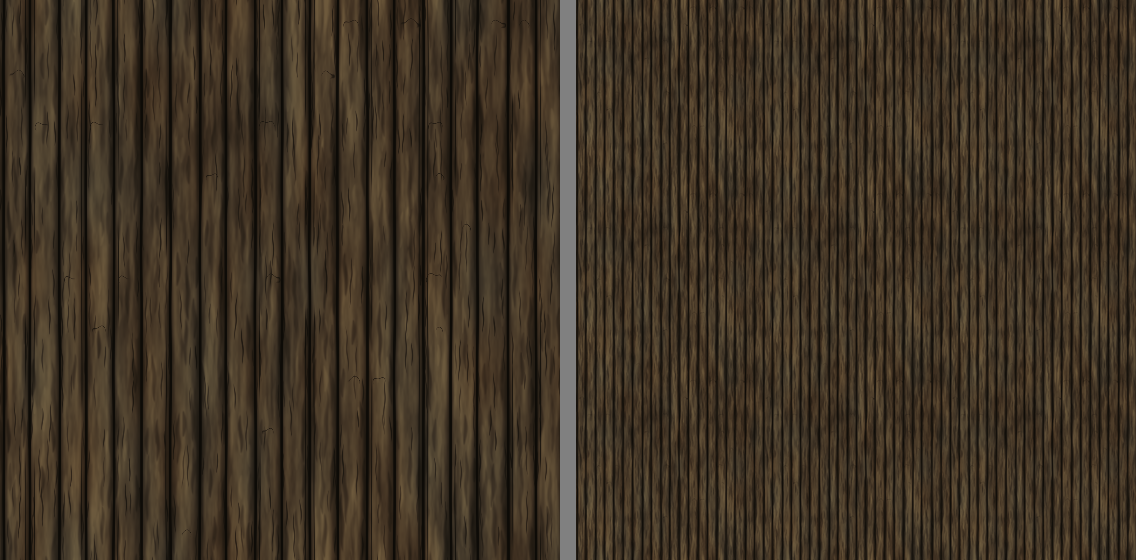
Left: one tile. Right: repeated 3 by 3.
Reproduce this texture procedurally as a three.js fragment shader.

```glsl
// Weathered dark timber wall: twenty narrow vertical planks with black, slightly
// wavering seams. Wrapping value noise paints the grain and stains; loops over
// wrapped grids scatter tapered cracks, brush streaks and small arched splits.

varying vec2 vUv;

const float PLANKS = 20.0;
const float SEAM_START = 0.03;     // seam placement, in plank widths
const float SEAM_JITTER = 0.10;
const float SEAM_WAVER = 0.035;
const float SEAM_HALF = 0.045;
const float GROOVE_OFFSET = 0.155; // thin second line beside some seams
const float GROOVE_HALF = 0.018;
const float EDGE = 0.035;          // edge softness, in plank widths
const float BODY_TONE = 0.68;
const vec3 SOOT = vec3(0.045, 0.038, 0.024);
const vec3 UMBER = vec3(0.238, 0.188, 0.135);
const vec3 STRAW = vec3(0.420, 0.350, 0.240);
const vec3 WARM_SHIFT = vec3(0.030, -0.004, -0.022);

// Integer cell wrapped into its period
vec2 wrapCell(vec2 c, vec2 period) {
  return floor(mod(c + 0.5, period));
}

vec3 hash3(vec2 p) {
  vec3 q = fract(p.xyx * vec3(0.1031, 0.1030, 0.0973));
  q += dot(q, q.yxz + 33.33);
  return fract((q.xxy + q.yzz) * q.zyx);
}

// Value noise that repeats once per unit square
float noise(vec2 uv, vec2 period, float seed) {
  vec2 p = uv * period;
  vec2 c = floor(p);
  vec2 f = p - c;
  f = f * f * (3.0 - 2.0 * f);
  float a = hash3(wrapCell(c, period) + seed).x;
  float b = hash3(wrapCell(c + vec2(1.0, 0.0), period) + seed).x;
  float d = hash3(wrapCell(c + vec2(0.0, 1.0), period) + seed).x;
  float e = hash3(wrapCell(c + vec2(1.0, 1.0), period) + seed).x;
  return mix(mix(a, b, f.x), mix(d, e, f.x), f.y);
}

// Seam position in plank widths, wavering with height
float seam(float index, float y) {
  float id = wrapCell(vec2(index), vec2(PLANKS)).x;
  float waver = noise(vec2(id / PLANKS, y), vec2(PLANKS, 9.0), 5.0) - 0.5;
  return index + SEAM_START + SEAM_JITTER * hash3(vec2(id, 71.0)).x
       + SEAM_WAVER * (waver + 0.5);
}

float line(float dist, float halfWidth, float soft) {
  return 1.0 - smoothstep(halfWidth - soft * 0.5, halfWidth + soft * 0.5, abs(dist));
}

// Tapered, slanted strokes, one candidate per grid cell; width in plank widths
float strokes(vec2 uv, vec2 grid, float width, float amount, float soft, float seed) {
  vec2 p = uv * grid;
  float cover = 0.0;
  for (int j = -1; j <= 1; j++) {
    for (int i = -1; i <= 1; i++) {
      vec2 cell = floor(p) + vec2(float(i), float(j));
      vec3 h = hash3(wrapCell(cell, grid) + seed);
      vec3 k = hash3(wrapCell(cell, grid) + seed + 137.0);
      vec2 d = p - cell - 0.2 - 0.6 * h.xy;
      float t = d.y / mix(0.25, 0.75, k.x);
      float taper = max(1.0 - t * t, 0.0);
      float bend = (k.y - 0.5) * 0.5 * d.y + 0.07 * sin(d.y * 9.0 + k.z * 6.3);
      float dist = (d.x + bend) * PLANKS / grid.x;
      float ink = line(dist, width * taper, soft) * smoothstep(0.0, 0.35, taper);
      cover = max(cover, ink * step(h.z, amount) * mix(0.5, 1.0, k.z));
    }
  }
  return cover;
}

// Sparse arched splits, kept inside their own plank
float arches(vec2 uv) {
  vec2 grid = vec2(PLANKS, 11.0);
  vec2 p = uv * grid;
  vec3 h = hash3(wrapCell(floor(p), grid) + 311.0);
  vec2 d = (fract(p) - vec2(0.35 + 0.3 * h.x, 0.5)) * PLANKS / grid;
  float radius = 0.14 + 0.16 * h.y;
  float bump = 0.05 * sin(d.x * 17.0 + h.x * 6.3);
  float ring = line(length(d * vec2(1.0, 1.4)) - radius + bump, 0.014, EDGE);
  return ring * smoothstep(-0.08, 0.08, d.y + (h.x - 0.5) * d.x) * step(h.z, 0.13);
}

void main() {
  // Plank lookup and straightened grain coordinates
  float x = vUv.x * PLANKS;
  float y = vUv.y;
  float index = floor(x);
  index -= step(x, seam(index, y));
  float left = x - seam(index, y);
  float right = seam(index + 1.0, y) - x;
  float id = wrapCell(vec2(index), vec2(PLANKS)).x;
  vec3 trait = hash3(vec2(id, 19.0));
  vec2 wood = vec2((index + left / (left + right)) / PLANKS, y);

  // Stains and grain
  float tone = BODY_TONE + 0.10 * (trait.x - 0.5);
  tone += 0.20 * (noise(vUv, vec2(5.0, 4.0), 11.0) - 0.5);
  tone += 0.26 * (noise(wood, vec2(40.0, 9.0), 23.0) - 0.5);
  tone += 0.26 * (noise(wood, vec2(100.0, 13.0), 37.0) - 0.5);
  tone += 0.20 * (noise(wood, vec2(220.0, 24.0), 53.0) - 0.5);
  tone += 0.07 * (noise(wood, vec2(360.0, 90.0), 67.0) - 0.5);

  // Pale streaks, dark brush marks, thin cracks
  tone += 0.15 * strokes(wood, vec2(60.0, 13.0), 0.07, 0.45, 0.10, 83.0);
  tone *= 1.0 - 0.42 * strokes(wood, vec2(60.0, 11.0), 0.07, 0.45, 0.10, 97.0);
  tone *= 1.0 - 0.65 * strokes(wood, vec2(80.0, 15.0), 0.024, 0.38, EDGE, 109.0);
  tone *= 1.0 - 0.65 * arches(wood);

  // Rounded, uneven shading toward both edges
  float soil = noise(wood, vec2(PLANKS, 8.0), 127.0);
  tone *= mix(0.42, 1.0, smoothstep(0.0, 0.14 + 0.18 * soil, left));
  tone *= mix(0.32, 1.0, smoothstep(0.0, 0.20 + 0.28 * soil, right));

  // Seams and their partial companion grooves
  float side = trait.y < 0.5 ? left : right;
  float groove = line(side - GROOVE_OFFSET, GROOVE_HALF, EDGE);
  tone *= 1.0 - 0.75 * groove * step(trait.z, 0.65) * smoothstep(0.2, 0.5, soil);
  tone *= 1.0 - 0.92 * line(min(left, right), SEAM_HALF, EDGE);

  // Colour ramp with warm and olive drift
  vec3 colour = mix(SOOT, UMBER, clamp(tone * 2.0, 0.0, 1.0));
  colour = mix(colour, STRAW, clamp(tone * 2.0 - 1.0, 0.0, 1.0));
  float drift = noise(wood, vec2(PLANKS, 6.0), 149.0) - 0.5;
  colour += WARM_SHIFT * drift * clamp(tone * 2.0, 0.0, 1.0);
  gl_FragColor = vec4(colour, 1.0);
}
```
